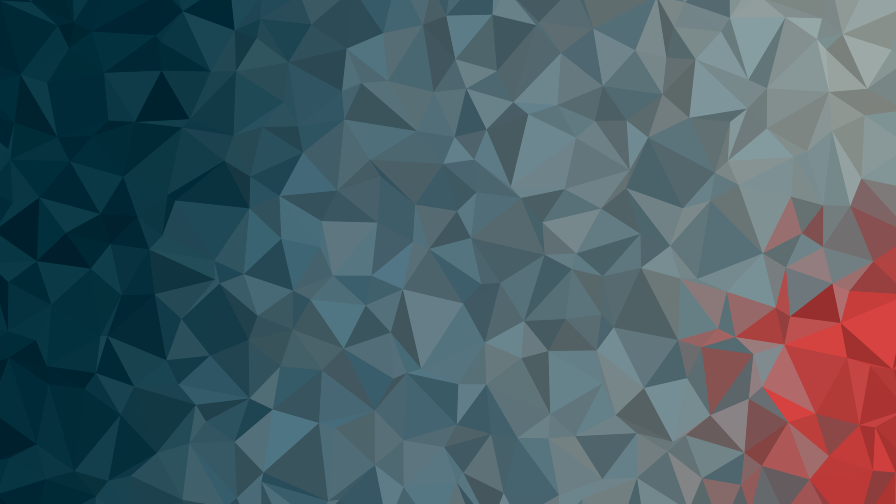
Reproduce this background procedurally as a Shadertoy shader.

```glsl
// A low-poly mosaic running from deep teal through slate to pale grey, with a red corner.
// A turned, jittered grid is split into triangles; each facet takes one flat colour
// from a smooth colour field at its middle, plus a random tilt in tone and hue.

const float ROWS = 12.5;     // grid cells per canvas height
const float JITTER = 0.98;   // vertex scatter, below 1 keeps the quads simple
const float TURN = 0.45;     // grid rotation in radians

vec2 hash2(vec2 p) {
    vec3 q = fract(p.xyx * vec3(0.1031, 0.1030, 0.0973));
    q += dot(q, q.yzx + 33.33);
    return fract((q.xx + q.yz) * q.zy);
}

float gradientDot(vec2 cell, vec2 offset) {
    return dot(hash2(cell + 71.0) * 2.0 - 1.0, offset);
}

float gradientNoise(vec2 p) {
    vec2 i = floor(p), f = p - i;
    vec2 s = f * f * f * (f * (f * 6.0 - 15.0) + 10.0);
    vec2 e = vec2(1.0, 0.0);
    float low = mix(gradientDot(i, f), gradientDot(i + e, f - e), s.x);
    float high = mix(gradientDot(i + e.yx, f - e.yx), gradientDot(i + 1.0, f - 1.0), s.x);
    return mix(low, high, s.y);
}

mat2 rotation(float angle) {
    float c = cos(angle), s = sin(angle);
    return mat2(c, s, -s, c);
}

float cross2(vec2 a, vec2 b) { return a.x * b.y - a.y * b.x; }

vec2 vertexAt(vec2 cell) {
    return cell + (hash2(cell + 19.0) - 0.5) * JITTER;
}

// Signed distance to the line a-b, positive on its left
float edgeDistance(vec2 p, vec2 a, vec2 b) {
    return cross2(b - a, p - a) / length(b - a);
}

// Coverage of a counter-clockwise triangle, softened over a width
float triangleCoverage(vec2 p, vec2 a, vec2 b, vec2 c, float soft) {
    float d = min(edgeDistance(p, a, b), min(edgeDistance(p, b, c), edgeDistance(p, c, a)));
    return smoothstep(-soft, soft, d);
}

// True when the diagonal a-c lies inside the quad a, b, c, d
bool diagonalInside(vec2 a, vec2 b, vec2 c, vec2 d) {
    return cross2(c - a, b - a) < 0.0 && cross2(c - a, d - a) > 0.0;
}

// Smooth colours over the canvas, uv in 0..1
vec3 colourField(vec2 uv, vec2 rnd) {
    const vec3 deepTeal = vec3(0.00, 0.175, 0.225);
    const vec3 steel = vec3(0.28, 0.395, 0.44);
    const vec3 slate = vec3(0.405, 0.475, 0.49);
    const vec3 pale = vec3(0.56, 0.61, 0.60);
    const vec3 rose = vec3(0.54, 0.42, 0.42);
    const vec3 red = vec3(0.72, 0.22, 0.21);

    float drift = gradientNoise(uv * vec2(7.0, 4.0) + 3.0);
    float slant = uv.x - 0.14 * (uv.y - 0.5) + 0.05 * drift;
    float lit = smoothstep(0.07, 0.44, slant);
    vec3 col = mix(deepTeal, steel, lit);
    col = mix(col, slate, smoothstep(0.36, 0.80, uv.x));
    col = mix(col, pale, smoothstep(0.72, 1.0, uv.x) * smoothstep(0.2, 0.9, uv.y));

    // Facet tone and a slight warm-cool shift
    col += (rnd.x - 0.5) * vec3(0.17, 0.18, 0.18) * mix(0.65, 1.0, lit);
    col += (rnd.y - 0.5) * vec3(0.06, 0.0, -0.03) * lit;

    // Red glow in the lower right, broken up by cooler facets
    float reach = length((uv - vec2(1.02, 0.20)) * vec2(1.78, 1.0));
    float heat = 0.43 - reach + 0.06 * drift + (rnd.y - 0.5) * 0.24;
    vec3 glow = mix(rose, red, smoothstep(0.05, 0.28, heat));
    glow *= 0.82 + 0.36 * rnd.x;
    return mix(col, glow, smoothstep(0.0, 0.12, heat));
}

vec3 facetColour(vec2 middle, vec2 id, float aspect) {
    vec2 uv = rotation(-TURN) * middle / ROWS / vec2(aspect, 1.0);
    return colourField(uv, hash2(id));
}

void mainImage(out vec4 fragColor, in vec2 fragCoord) {
    float aspect = iResolution.x / iResolution.y;
    vec2 p = rotation(TURN) * (fragCoord / iResolution.y) * ROWS;
    float soft = 0.55 * ROWS / iResolution.y;
    vec4 sum = vec4(0.0);

    // Blend the facets of the nearby quads by their coverage
    for (int y = -1; y <= 1; y++)
    for (int x = -1; x <= 1; x++) {
        vec2 cell = floor(p) + vec2(x, y);
        vec2 a = vertexAt(cell), b = vertexAt(cell + vec2(1, 0));
        vec2 c = vertexAt(cell + 1.0), d = vertexAt(cell + vec2(0, 1));

        // Split along an inner diagonal, mostly the shorter; a few long ones give slivers
        float bias = hash2(cell + 53.0).x < 0.2 ? 2.0 : 1.0;
        bool preferBD = distance(b, d) < bias * distance(a, c) && diagonalInside(b, c, d, a);
        if (preferBD || !diagonalInside(a, b, c, d)) {
            vec2 first = a;
            a = b; b = c; c = d; d = first;
        }
        float w1 = triangleCoverage(p, a, b, c, soft);
        float w2 = triangleCoverage(p, a, c, d, soft);
        if (w1 > 0.0) sum += w1 * vec4(facetColour((a + b + c) / 3.0, cell + 137.0, aspect), 1.0);
        if (w2 > 0.0) sum += w2 * vec4(facetColour((a + c + d) / 3.0, cell + 291.0, aspect), 1.0);
    }
    fragColor = vec4(clamp(sum.rgb / max(sum.a, 1e-4), 0.0, 1.0), 1.0);
}
```
